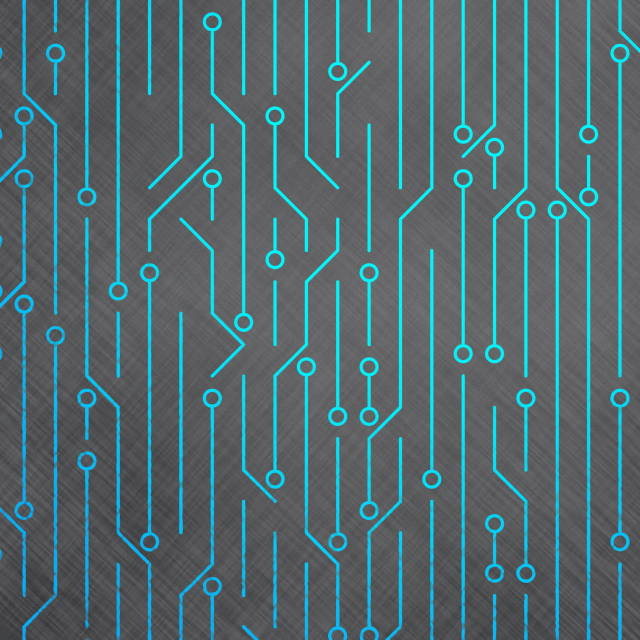
Write a three.js fragment shader that draws this pattern.

```glsl
varying vec2 vUv;

const float PITCH = 0.049;        // spacing of the trace columns
const float HALF_WIDTH = 0.0025;  // half the trace thickness
const float PAD_RADIUS = 0.0124;
const float PAD_OFFSET = 0.29;    // pad centre past the trace end, in cells
const float SOFTNESS = 0.0011;

const vec3 CYAN = vec3(0.01, 0.96, 0.98);
const vec3 BLUE = vec3(0.04, 0.67, 0.95);
const vec3 STEEL = vec3(0.352, 0.354, 0.36);

float hash(vec2 p) {
  vec3 q = fract(vec3(p.xyx) * 0.1031);
  q += dot(q, q.yzx + 33.33);
  return fract((q.x + q.y) * q.z);
}

float noise(vec2 p) {
  vec2 i = floor(p);
  vec2 f = fract(p);
  f = f * f * (3.0 - 2.0 * f);
  vec2 e = vec2(1.0, 0.0);
  return mix(mix(hash(i), hash(i + e), f.x),
             mix(hash(i + e.yx), hash(i + e.xx), f.x), f.y);
}

float fbm(vec2 p) {
  float sum = 0.0;
  float gain = 0.5;
  for (int k = 0; k < 4; k++) {
    sum += gain * noise(p);
    p = p * 2.1 + 17.3;
    gain *= 0.5;
  }
  return sum;
}

// Fine streaks running along the given angle, centred on zero
float scratches(vec2 p, float angle, float density) {
  vec2 along = vec2(cos(angle), sin(angle));
  vec2 q = vec2(dot(p, along), dot(p, vec2(-along.y, along.x)));
  return noise(q * vec2(22.0, density) + 60.0) - 0.5;
}

float segmentDistance(vec2 p, vec2 a, vec2 b) {
  vec2 d = b - a;
  return length(p - a - d * clamp(dot(p - a, d) / dot(d, d), 0.0, 1.0));
}

// Diagonal between two columns: 1 rises right, -1 rises left, 0 is none
float rawLean(vec2 cell) {
  float h = hash(cell + 71.0);
  return step(0.953, h) - step(h, 0.047);
}

float lean(vec2 cell) {
  float own = rawLean(cell);
  float left = rawLean(cell - vec2(1.0, 0.0));
  return own * left < 0.0 ? 0.0 : own;
}

// Vertical pieces give way to diagonals and to random gaps
bool hasVertical(vec2 cell) {
  float beside = abs(lean(cell)) + abs(lean(cell - vec2(1.0, 0.0)));
  return beside < 0.5 && hash(cell + 133.0) > 0.1;
}

// Distance to the ring pad in an empty cell, if a trace ends there
float padDistance(vec2 p, vec2 cell) {
  float side = hash(cell + 211.0) < 0.5 ? -1.0 : 1.0;
  bool ends = hasVertical(cell + vec2(0.0, side));
  bool bends = lean(cell) == -side || lean(cell - vec2(1.0, 0.0)) == side;
  if (!ends || bends) return 9.0;
  float height = side < 0.0 ? PAD_OFFSET : 1.0 - PAD_OFFSET;
  return abs(length(p - cell - vec2(0.0, height)) - PAD_RADIUS / PITCH);
}

// Distance to the nearest trace or pad, in cells
float circuitDistance(vec2 p) {
  float d = 9.0;
  for (int y = -1; y <= 1; y++) {
    for (int x = -1; x <= 1; x++) {
      vec2 cell = floor(p) + vec2(float(x), float(y));
      float slope = lean(cell);
      if (slope != 0.0) {
        vec2 foot = cell + vec2(slope > 0.0 ? 0.0 : 1.0, 0.0);
        d = min(d, segmentDistance(p, foot, foot + vec2(slope, 1.0)));
      }
      if (hasVertical(cell)) d = min(d, segmentDistance(p, cell, cell + vec2(0.0, 1.0)));
      else d = min(d, padDistance(p, cell));
    }
  }
  return d;
}

// Brushed metal, darker toward the lower corners
vec3 metal(vec2 p, float shade) {
  float roughness = mix(0.045, 0.10, shade);
  float patches = fbm(p * 3.0 + 5.0);
  float streaks = scratches(p, -0.75, 330.0) * patches * 1.6
                + scratches(p, 0.85, 290.0) * (1.0 - patches);
  float grain = hash(floor(p * 700.0)) - 0.5;
  float light = 0.03 - 0.09 * shade + 0.12 * (fbm(p * 4.0) - 0.47);
  return STEEL + light + streaks * roughness + grain * 0.025;
}

void main() {
  float shade = smoothstep(0.22, 0.85, length((vUv - vec2(0.66, 0.75)) * vec2(1.0, 0.9)));
  float d = circuitDistance(vUv / PITCH - vec2(0.77, 0.42)) * PITCH;
  float worn = scratches(vUv, -0.75, 260.0) + scratches(vUv, 0.85, 260.0);
  d += worn * 0.0008 * shade;
  float ink = 1.0 - smoothstep(HALF_WIDTH - SOFTNESS, HALF_WIDTH + SOFTNESS, d);
  ink *= 1.0 - shade * 0.5 * smoothstep(0.05, 0.7, worn);
  vec3 glow = mix(CYAN, BLUE, shade);
  gl_FragColor = vec4(mix(metal(vUv, shade), glow, ink), 1.0);
}
```
